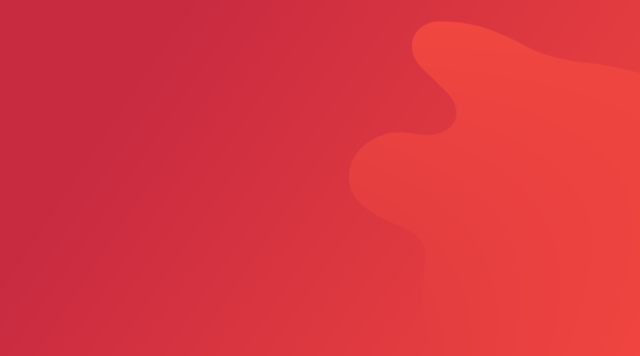
This background is drawn by a Shadertoy shader. Its source:

```glsl
// A smooth red diagonal gradient with a wavy coral blob entering from the right.
// The blob edge is a chain of Hermite curves, sampled into short segments for a
// signed distance; its fill fades from solid at the top to clear at the bottom.

const vec3 CRIMSON = vec3(0.784, 0.165, 0.251);
const vec3 CORAL = vec3(0.941, 0.271, 0.251);
const vec3 BLOB_TOP = vec3(0.945, 0.278, 0.251);

// Edge nodes: position in canvas heights, then travel direction in degrees
const int NODES = 14;
const vec3 EDGE[NODES] = vec3[NODES](
    vec3(1.854, 0.782, 168.0), vec3(1.655, 0.823, 173.0),
    vec3(1.472, 0.873, 152.0), vec3(1.232, 0.940, 180.0),
    vec3(1.157, 0.872, 270.0), vec3(1.223, 0.772, 314.0),
    vec3(1.282, 0.681, 270.0), vec3(1.202, 0.621, 180.0),
    vec3(1.085, 0.624, 196.0), vec3(0.980, 0.502, 270.0),
    vec3(1.089, 0.380, 335.0), vec3(1.195, 0.286, 270.0),
    vec3(1.188, 0.190, 269.0), vec3(1.225, -0.010, 285.0));
const int STEPS = 16;
const float ROUNDNESS = 1.15;

vec2 heading(float degrees) {
    float a = radians(degrees);
    return vec2(cos(a), sin(a));
}

// Point on the Hermite curve between two nodes, t in 0..1
vec2 curvePoint(vec3 a, vec3 b, float t) {
    float pull = ROUNDNESS * distance(a.xy, b.xy);
    float s = 1.0 - t;
    return a.xy * (1.0 + 2.0 * t) * s * s + b.xy * t * t * (3.0 - 2.0 * t)
         + pull * t * s * (s * heading(a.z) - t * heading(b.z));
}

float segmentDistance(vec2 p, vec2 a, vec2 b) {
    vec2 ab = b - a;
    float h = clamp(dot(p - a, ab) / dot(ab, ab), 0.0, 1.0);
    return length(p - a - h * ab);
}

// True when a ray from p towards the left meets segment ab
bool crossesLeft(vec2 p, vec2 a, vec2 b) {
    if ((a.y > p.y) == (b.y > p.y)) return false;
    return mix(a.x, b.x, (p.y - a.y) / (b.y - a.y)) < p.x;
}

// Signed distance to the blob edge, negative inside
float blobDistance(vec2 p) {
    float nearest = 1e3;
    float side = 1.0;
    vec2 a = EDGE[0].xy;
    for (int i = 0; i < NODES - 1; i++) {
        for (int j = 1; j <= STEPS; j++) {
            vec2 b = curvePoint(EDGE[i], EDGE[i + 1], float(j) / float(STEPS));
            nearest = min(nearest, segmentDistance(p, a, b));
            if (crossesLeft(p, a, b)) side = -side;
            a = b;
        }
    }
    return side * nearest;
}

// Diagonal blend from upper left to lower right
vec3 backdrop(vec2 p) {
    float along = dot(vec2(p.x, 1.0 - p.y), vec2(0.83, 0.56));
    return mix(CRIMSON, CORAL, clamp((along - 0.434) / 1.622, 0.0, 1.0));
}

void mainImage(out vec4 fragColor, in vec2 fragCoord) {
    vec2 p = fragCoord / iResolution.y;
    float pixel = 1.0 / iResolution.y;

    // Blob coverage times its vertical fade
    float coverage = smoothstep(pixel, -pixel, blobDistance(p));
    float fade = clamp(p.y / 0.94, 0.0, 1.0);

    fragColor = vec4(mix(backdrop(p), BLOB_TOP, coverage * fade), 1.0);
}
```
